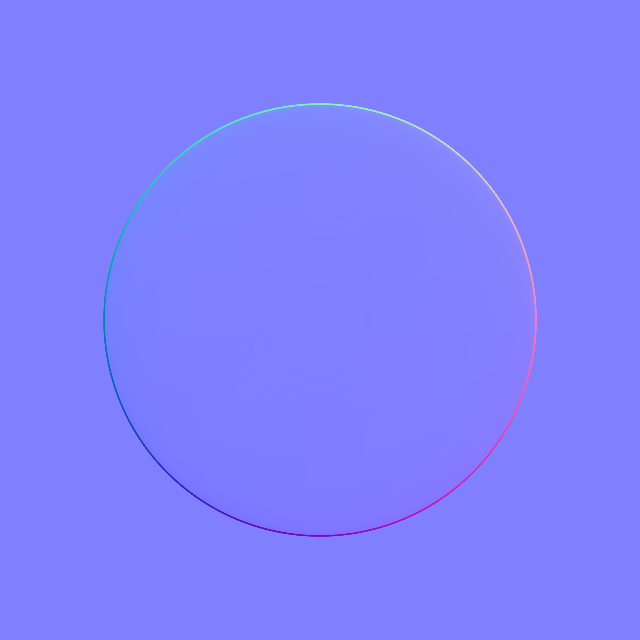
Write a Shadertoy shader that draws this texture map.

```glsl
// Tangent-space normal map of a shallow round dome with a thin, steep rim.

const vec2 CENTER = vec2(0.5);
const float RADIUS = 0.3385;
const float DOME_SLOPE = 0.022;
const float RIM_SLOPE = 2.1;
const float RIM_WIDTH = 0.0022;
const float TAU = 6.28319;

// Slope of a flattened spherical cap, rising towards its edge
float domeSlope(float r, float radius, float steepness) {
    float drop = radius * radius - r * r;
    return steepness * r / sqrt(max(drop, radius * RIM_WIDTH));
}

// Faint height contours, evenly spaced in squared radius
float contourRipple(float r, float spacing, float amount) {
    float crest = 0.5 + 0.5 * cos(TAU * (r * r / spacing - 0.67));
    float fade = smoothstep(0.03, 0.07, r) * (1.0 - smoothstep(0.15, 0.22, r));
    return amount * fade * pow(crest, 4.0);
}

// Soft line of given width around zero distance
float softLine(float d, float width, float blur) {
    return 1.0 - smoothstep(0.5 * width - blur, 0.5 * width + blur, abs(d));
}

// Pack a unit normal into colour
vec3 encodeNormal(vec2 slope) {
    return 0.501 + 0.499 * normalize(vec3(slope, 1.0));
}

void mainImage(out vec4 fragColor, in vec2 fragCoord) {
    float scale = min(iResolution.x, iResolution.y);
    vec2 p = (fragCoord - 0.5 * iResolution.xy) / scale + 0.5 - CENTER;
    float pixel = 1.0 / scale;

    float r = length(p);
    vec2 outward = p / max(r, 1e-5);
    float inside = 1.0 - smoothstep(-0.5 * pixel, 0.5 * pixel, r - RADIUS);

    // Gentle dome within the disc
    float slope = domeSlope(r, RADIUS, DOME_SLOPE);
    slope += contourRipple(r, 0.0051, 0.006);
    slope *= inside;

    // Steep rim just inside the edge
    float rim = softLine(r - RADIUS + 0.5 * RIM_WIDTH, RIM_WIDTH, 0.4 * pixel);
    slope += RIM_SLOPE * rim;

    fragColor = vec4(encodeNormal(outward * slope), 1.0);
}
```
